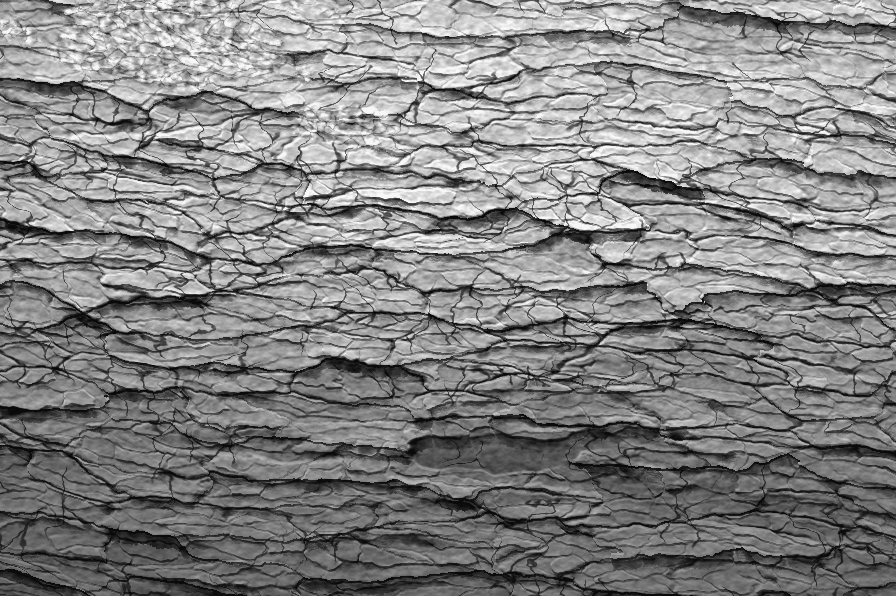
Write a WebGL 1 fragment shader that draws this texture.

```glsl
precision highp float;
uniform vec2 u_resolution;

#define PLATE_SCALE vec2(6.0, 21.0)
#define FLAKE_SCALE vec2(14.0, 46.0)
#define CRACK_SCALE vec2(17.0, 12.0)
#define FIBRE_SCALE vec2(24.0, 85.0)
#define ROUGH_SCALE vec2(62.0, 105.0)
#define GRAIN_SCALE vec2(105.0, 140.0)
#define GRAIN_DROOP 0.07
#define SLOPE_GAIN 1.75
#define SHADOW_GAIN 2.0
#define SHADOW_STEP 0.0045
#define LIGHT_LOW 0.41
#define LIGHT_HIGH 0.72

vec2 hash2(vec2 p) {
  vec3 q = fract(p.xyx * vec3(0.1031, 0.1030, 0.0973));
  q += dot(q, q.yzx + 33.33);
  return fract((q.xx + q.yz) * q.zy);
}

float noise(vec2 p) {
  vec2 cell = floor(p), f = fract(p);
  f = f * f * (3.0 - 2.0 * f);
  float low = mix(hash2(cell).x, hash2(cell + vec2(1.0, 0.0)).x, f.x);
  float high = mix(hash2(cell + vec2(0.0, 1.0)).x, hash2(cell + 1.0).x, f.x);
  return mix(low, high, f.y);
}

float fbm(vec2 p) {
  float sum = 0.0, amp = 0.571;
  for (int i = 0; i < 3; i++) {
    sum += amp * noise(p);
    p = p * 2.03 + 17.3;
    amp *= 0.5;
  }
  return sum;
}

// Irregular cells: x = distance to border, y = random id, z = depth below centre
vec3 cells(vec2 p) {
  vec2 base = floor(p), f = fract(p);
  float nearest = 8.0, second = 8.0, id = 0.0, below = 0.0;
  for (int j = -1; j <= 1; j++) {
    for (int i = -1; i <= 1; i++) {
      vec2 cell = vec2(float(i), float(j));
      vec2 offset = cell + 0.05 + 0.9 * hash2(base + cell) - f;
      float d = dot(offset, offset);
      if (d < nearest) {
        second = nearest;
        nearest = d;
        id = hash2(base + cell + 57.0).x;
        below = offset.y;
      } else {
        second = min(second, d);
      }
    }
  }
  return vec3(sqrt(second) - sqrt(nearest), id, below);
}

// Ragged elliptical patch
float patchMask(vec2 p, vec2 centre, vec2 radius) {
  float ragged = 1.3 * (fbm(p * vec2(14.0, 22.0)) - 0.5);
  return smoothstep(0.0, 0.18, 1.0 - length((p - centre) / radius) + ragged);
}

// Follow the drooping wood direction and fray the outlines
vec2 warp(vec2 p) {
  p.y += GRAIN_DROOP * p.x + 0.012 * sin(p.x * 4.0);
  vec2 broad = vec2(fbm(p * vec2(5.0, 13.0)), fbm(p * vec2(5.0, 13.0) + 41.0)) - 0.5;
  vec2 fray = vec2(fbm(p * vec2(42.0, 66.0)), fbm(p * vec2(42.0, 66.0) + 23.0)) - 0.5;
  return p + broad * vec2(0.16, 0.045) + fray * vec2(0.026, 0.011);
}

// Overlapping plates that rise towards their lower lips
float barkHeight(vec2 p) {
  vec2 q = warp(p);
  vec3 plate = cells(q * PLATE_SCALE);
  vec3 flake = cells(q * FLAKE_SCALE + 7.0);
  float split = smoothstep(0.35, 0.65, noise(q * vec2(8.0, 20.0) + 3.0));
  float plateTop = 0.3 + 0.2 * smoothstep(0.0, 0.3, plate.y) + 0.25 * plate.y + 0.4 * plate.z;
  float h = plateTop - (0.08 + 0.27 * split) * (1.0 - smoothstep(0.0, 0.13, plate.x));
  h += 0.36 * (0.7 * flake.y + 0.6 * flake.z) * smoothstep(0.0, 0.12, flake.x);
  float fibre = fbm(q * FIBRE_SCALE);
  float pools = 1.0 - smoothstep(0.26, 0.36, fbm(q * vec2(3.0, 14.0) + 5.0));
  h += 0.22 * fibre - 0.35 * pools;
  float hollow = patchMask(p, vec2(0.84, 0.25), vec2(0.18, 0.036));
  h = mix(h, 0.12 + 0.1 * fibre, hollow);
  return h + 0.2 * (fbm(p * ROUGH_SCALE) - 0.5);
}

void main() {
  vec2 p = gl_FragCoord.xy / u_resolution.y;
  vec2 uv = gl_FragCoord.xy / u_resolution;
  float h = barkHeight(p);

  // Light from above: slope plus shadow cast by higher lips
  float slope = clamp(h - barkHeight(p + vec2(-0.001, 0.0038)), -0.24, 0.24);
  float shadow = 0.0;
  float jitter = noise(p * 330.0) - 0.5;
  for (int i = 1; i <= 5; i++) {
    float reach = float(i) + jitter;
    float above = barkHeight(p + vec2(-0.001, SHADOW_STEP) * reach);
    shadow = max(shadow, above - h - 0.07 - 0.05 * reach);
  }
  float relief = 1.0 - 0.3 * smoothstep(0.55, 1.0, uv.y);
  float light = mix(LIGHT_LOW, LIGHT_HIGH, smoothstep(0.0, 1.0, uv.y));
  light *= 1.0 - 0.4 * dot(uv - vec2(0.6, 0.6), uv - vec2(0.6, 0.6));
  float tone = light * (1.0 + relief * (SLOPE_GAIN * slope + 0.5 * (h - 0.62)));
  tone *= exp(-SHADOW_GAIN * relief * shadow);

  // Short drying cracks and surface grain
  vec2 q = warp(p);
  float crackLine = 1.0 - smoothstep(0.015, 0.07, cells(q * CRACK_SCALE + 31.0).x);
  tone *= 1.0 - 0.6 * crackLine * smoothstep(0.5, 0.65, noise(q * vec2(14.0, 24.0)));
  float grain = fbm(p * GRAIN_SCALE) - 0.5;
  tone += 0.42 * light * grain;

  // Pale frilly lichen
  float lichen = max(patchMask(p, vec2(0.27, 0.94), vec2(0.25, 0.085)),
                     patchMask(p, vec2(0.59, 0.79), vec2(0.08, 0.034)));
  vec3 frill = cells(q * vec2(44.0, 56.0));
  float lichenTone = 0.5 + 0.25 * smoothstep(0.0, 0.3, frill.x) + 0.12 * frill.y;
  lichenTone += 0.25 * frill.z + 0.8 * grain + 0.6 * slope;
  tone = mix(tone, lichenTone, 0.85 * lichen);

  gl_FragColor = vec4(vec3(clamp(tone, 0.04, 0.97)), 1.0);
}
```
